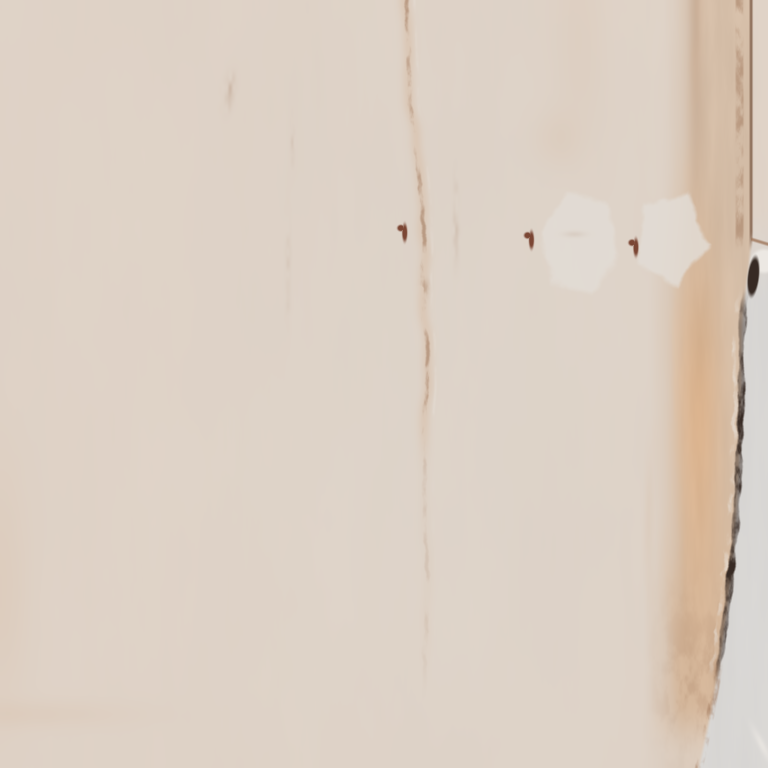
A three.js fragment shader for this texture:

```glsl
// Weathered cream plaster wall with a hairline crack, nails, patches and a stained timber edge.
varying vec2 vUv;

const vec3 PLASTER = vec3(0.874, 0.824, 0.778);
const vec3 COOL = vec3(0.866, 0.829, 0.79);
const vec3 STAIN = vec3(0.85, 0.755, 0.67);
const vec3 TIMBER = vec3(0.838, 0.748, 0.662);
const vec3 OCHRE = vec3(0.845, 0.69, 0.545);
const vec3 BROWN = vec3(0.62, 0.46, 0.35);
const vec3 RUST = vec3(0.44, 0.215, 0.14);
const vec3 DARK = vec3(0.215, 0.165, 0.14);
const vec3 FILLER = vec3(0.886, 0.862, 0.834);
const vec3 TRIM = vec3(0.848, 0.84, 0.83);
const vec3 WHITE = vec3(0.925, 0.91, 0.89);
const float SOFT = 0.0018;

float hash(vec2 p) {
  return fract(sin(dot(p, vec2(127.1, 311.7))) * 43758.5453);
}

float noise(vec2 p) {
  vec2 i = floor(p), f = fract(p);
  f = f * f * (3.0 - 2.0 * f);
  return mix(mix(hash(i), hash(i + vec2(1, 0)), f.x),
             mix(hash(i + vec2(0, 1)), hash(i + 1.0), f.x), f.y);
}

float fbm(vec2 p) {
  float sum = 0.0, gain = 0.5;
  for (int i = 0; i < 4; i++) {
    sum += gain * noise(p);
    p = p * 2.03 + 17.0;
    gain *= 0.5;
  }
  return sum;
}

// Soft ellipse at x, y with radii w, h
float smudge(vec2 p, float x, float y, float w, float h) {
  vec2 q = (p - vec2(x, y)) / vec2(w, h);
  return exp(-dot(q, q));
}

float line(float d, float halfWidth) {
  return 1.0 - smoothstep(halfWidth - SOFT, halfWidth + SOFT, abs(d));
}

// Torn polygon of filler
float patchMask(vec2 p, vec2 center, vec2 size, float sides, float turn) {
  vec2 q = (p - center) / size;
  float sector = 6.28318 / sides, a = atan(q.y, q.x) - turn;
  float d = cos(floor(0.5 + a / sector) * sector - a) * length(q);
  return 1.0 - smoothstep(0.9, 1.08, d + 0.35 * (fbm(p * 40.0) - 0.47));
}

// Bent nail: a shank with a small head
float nail(vec2 p) {
  float shank = smudge(p, 0.002, 0.0, 0.0036, 0.0125);
  return smoothstep(0.15, 0.75, max(shank, smudge(p, -0.003, 0.006, 0.005, 0.0045)));
}

vec3 wall(vec2 p, float grain) {
  vec3 c = mix(PLASTER, COOL, 0.8 * smudge(p, 0.62, 0.45, 0.32, 0.6));
  c += 0.012 * (fbm(p * vec2(10, 5)) - 0.47) + 0.004 * (grain - 0.47);
  float stain = 0.32 * smudge(p, 0.0, 0.24, 0.035, 0.16)
    + 0.28 * smudge(p, 0.04, 0.07, 0.13, 0.018)
    + 0.22 * smudge(p, 0.755, 0.96, 0.035, 0.15)
    + 0.25 * smudge(p, 0.725, 0.82, 0.03, 0.035)
    + 0.3 * smudge(p, 0.845, 0.32, 0.006, 0.09);
  c = mix(c, STAIN, stain * (0.8 + 0.4 * grain));
  float scuff = smudge(p, 0.298 + 0.15 * (p.y - 0.88), 0.88, 0.007, 0.022)
    + 0.5 * smudge(p, 0.381, 0.82, 0.003, 0.03)
    + 0.4 * smudge(p, 0.375, 0.65, 0.004, 0.06)
    + 0.6 * smudge(p, 0.594, 0.71, 0.004, 0.05);
  return mix(c, BROWN, 0.32 * scuff * noise(p * vec2(200, 70)));
}

void main() {
  vec2 p = vUv;
  float t = 1.0 - p.y;
  float grain = fbm(p * vec2(60, 7));
  float ragged = fbm(vec2(3.0, t * 60.0)) - 0.47;
  float flecks = smoothstep(0.3, 0.65, fbm(p * vec2(80, 38)));
  vec3 c = wall(p, grain);

  // Wandering, broken crack
  float d = p.x - 0.531 - 0.023 * smoothstep(0.0, 0.42, t) - 0.006 * (noise(vec2(9.0, t * 22.0)) - 0.5);
  float fade = (1.0 - 0.75 * smoothstep(0.54, 0.62, t)) * (1.0 - smoothstep(0.8, 0.92, t));
  float side = 0.006 * (noise(vec2(5.0, t * 30.0)) - 0.5);
  c = mix(c, STAIN, 0.6 * fade * smudge(p, p.x - d + side, p.y, 0.008, 1.0));
  c = mix(c, BROWN, 0.55 * fade * flecks * line(d + 0.006 * ragged, 0.0024));
  c = mix(c, WHITE, 0.25 * fade * flecks * line(d - 0.011, 0.0015));
  c = mix(c, BROWN, 0.45 * flecks * smudge(p, 0.552, 0.625, 0.006, 0.01));

  // Stained timber strip with a feathered left side
  float seamX = 0.978 - 0.012 * smoothstep(0.3, 0.44, t) - 0.056 * pow(max(t - 0.4, 0.0) / 0.6, 2.5);
  float leftX = 0.885 - 0.014 * smoothstep(0.2, 0.4, t) - 0.009 * smoothstep(0.65, 0.85, t);
  float edge = p.x - leftX + 0.025 * (grain - 0.47);
  float strip = 0.35 * smoothstep(-0.03, 0.0, edge) + 0.65 * smoothstep(-0.01, 0.026, edge);
  strip *= 1.0 - 0.75 * smoothstep(0.91, 0.99, t);
  float glow = smudge(p, 0.91, 0.45, 0.03, 0.22) + 0.35 * smoothstep(0.6, 0.85, t);
  vec3 wood = mix(TIMBER, OCHRE, min(glow, 1.0));
  wood = mix(wood, BROWN, 0.22 * smudge(p, 0.905, 1.0, 0.01, 0.28));
  wood = mix(wood, BROWN, 0.2 * flecks * smoothstep(0.7, 0.9, t));
  c = mix(c, wood + 0.07 * (grain - 0.47), strip);

  // Filler patches and nails
  float patches = max(patchMask(p, vec2(0.755, 0.684), vec2(0.046, 0.058), 6.0, 0.3),
                      patchMask(p, vec2(0.874, 0.69), vec2(0.039, 0.051), 5.0, 0.5));
  c = mix(c, FILLER, 0.85 * patches);
  c = mix(c, BROWN, 0.12 * smudge(p, 0.748, 0.695, 0.014, 0.004));
  for (int i = 0; i < 3; i++) {
    float k = float(i);
    c = mix(c, RUST, 0.9 * nail(p - vec2(0.525 + 0.1795 * k - 0.0145 * k * k, 0.697 - 0.0095 * k)));
  }

  // Pale trim, chipped rim and dark gap along the seam
  float s = p.x - seamX;
  float lower = smoothstep(0.37, 0.43, t) * (1.0 - smoothstep(0.84, 0.9, t));
  float upper = 1.0 - smoothstep(0.3, 0.33, t);
  vec3 trim = mix(PLASTER, TRIM, smoothstep(0.25, 0.4, t)) + 0.025 * (grain - 0.47);
  c = mix(c, trim, smoothstep(-0.003, 0.003, s));
  c = mix(c, WHITE, 0.55 * lower * flecks * line(s + 0.008 - 0.01 * ragged, 0.0025));
  c = mix(c, BROWN, 0.5 * upper * flecks * line(s + 0.015, 0.005));
  c = mix(c, mix(BROWN, DARK, 0.3), 0.85 * upper * line(s, 0.0018));
  float width = 0.0025 + 0.003 * noise(vec2(7.0, t * 38.0));
  c = mix(c, DARK, lower * (0.45 + 0.55 * flecks) * line(s - 0.004 * ragged, width));
  c = mix(c, BROWN, 0.6 * smoothstep(0.84, 0.9, t) * flecks * line(s, 0.005));

  // Broken corner: curved edge, white chip and dark hollow
  c = mix(c, BROWN, 0.8 * step(0.978, p.x) * line(p.y - 0.682 - 0.3 * (1.0 - p.x), 0.002));
  c = mix(c, WHITE, smoothstep(0.3, 0.6, smudge(p, 0.995, 0.66, 0.019, 0.017)));
  c = mix(c, DARK, smoothstep(0.3, 0.6, smudge(p, 0.981 + 0.1 * (p.y - 0.64), 0.64, 0.008, 0.028)));
  c = mix(c, WHITE, 0.7 * smudge(p, 1.007 - 0.5 * p.y, 0.03, 0.005, 0.022));

  gl_FragColor = vec4(c, 1.0);
}
```
